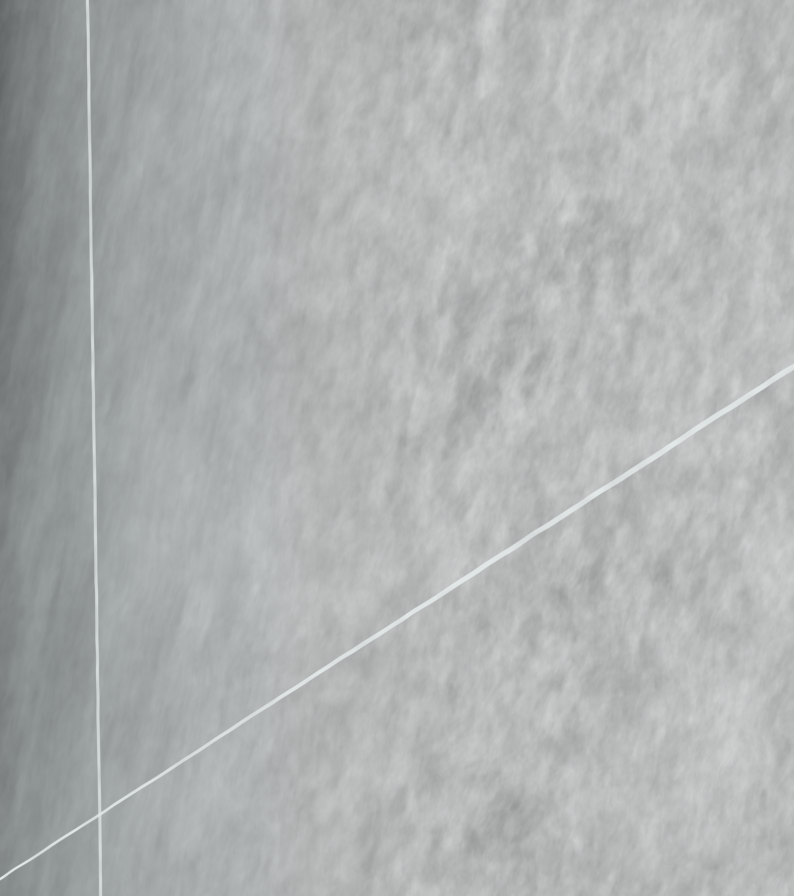
Write a WebGL 2 fragment shader that draws this texture.

```glsl
#version 300 es
precision highp float;

uniform vec2 u_resolution;
out vec4 outColor;

// Tones
const float STONE_LIGHT = 0.735;
const float WIDE_SHADE = 0.17;
const float EDGE_SHADE = 0.14;
const vec3 WARM_TINT = vec3(0.993, 1.0, 1.001);
const vec3 COOL_TINT = vec3(0.965, 1.0, 1.0);
const vec3 GROUT = vec3(0.89, 0.91, 0.91);

// Texture strengths
const float STREAK_SLANT = 0.2;
const float STREAK_GAIN = 0.10;
const float MOTTLE_GAIN = 0.17;
const float GRAIN_GAIN = 0.07;
const float CLOUD_GAIN = 0.07;

// Joints, in units of the canvas height
const vec2 UPRIGHT_LOW = vec2(0.1125, 0.0);
const vec2 UPRIGHT_HIGH = vec2(0.0977, 1.0);
const vec2 SLOPE_LEFT = vec2(0.0, 0.0195);
const vec2 SLOPE_RIGHT = vec2(0.886, 0.591);

float hash(vec2 p) {
    vec3 q = fract(vec3(p.xyx) * 0.1031);
    q += dot(q, q.yzx + 33.33);
    return fract((q.x + q.y) * q.z);
}

float noise(vec2 p) {
    vec2 cell = floor(p), f = fract(p);
    f = f * f * f * (f * (f * 6.0 - 15.0) + 10.0);
    return mix(mix(hash(cell), hash(cell + vec2(1, 0)), f.x),
               mix(hash(cell + vec2(0, 1)), hash(cell + vec2(1, 1)), f.x), f.y);
}

// Fractal sum centred on zero
float fbm(vec2 p) {
    float sum = 0.0, gain = 0.5;
    for (int i = 0; i < 4; i++) {
        sum += gain * (noise(p) - 0.5);
        p = mat2(0.8, 0.6, -0.6, 0.8) * p * 2.03 + 17.3;
        gain *= 0.55;
    }
    return sum;
}

// Signed distance to the infinite line through a and b
float lineSide(vec2 p, vec2 a, vec2 b) {
    vec2 dir = normalize(b - a);
    return dot(p - a, vec2(-dir.y, dir.x));
}

float blob(vec2 p, vec2 centre, vec2 size) {
    vec2 d = (p - centre) / size;
    return exp(-dot(d, d));
}

float band(float x, float centre, float width) {
    float d = (x - centre) / width;
    return exp(-d * d);
}

float joint(float dist, float halfWidth) {
    float soft = 0.8 / u_resolution.y;
    return 1.0 - smoothstep(halfWidth - soft, halfWidth + soft, abs(dist));
}

// Broad light falling off toward the left and the upper corner
float lighting(vec2 p) {
    float wide = WIDE_SHADE * exp(-p.x / 0.2);
    float edge = EDGE_SHADE * exp(-p.x / 0.075) * mix(0.2, 1.0, smoothstep(0.1, 1.0, p.y));
    return STONE_LIGHT - wide - edge;
}

// Slanted streaks on the left blending into mottling on the right
float stone(vec2 p, float seed) {
    vec2 q = vec2(p.x - STREAK_SLANT * p.y, p.y);
    vec2 warp = 0.012 * vec2(fbm(p * 14.0 + seed), fbm(p * 14.0 + seed + 41.0));
    vec2 s = q + warp + seed;
    float rough = smoothstep(0.1, 0.6, p.x);

    float streak = fbm(s * vec2(60.0, 7.0)) + 0.5 * fbm(s * vec2(125.0, 22.0) + 9.0);
    float mottle = fbm(s * vec2(52.0, 30.0) + 5.0);
    float grain = fbm(s * vec2(130.0, 75.0) + 23.0);
    float cloud = fbm(q * vec2(9.0, 5.0) + seed);

    float tone = STREAK_GAIN * mix(0.75, 0.45, rough) * streak;
    tone += MOTTLE_GAIN * mix(0.22, 0.85, rough) * mottle;
    tone += GRAIN_GAIN * mix(0.5, 1.1, rough) * grain + CLOUD_GAIN * cloud;

    // Pale veins
    float broken = smoothstep(0.35, 0.75, noise(s * vec2(70.0, 13.0)));
    tone += 0.06 * broken * band(q.x, 0.355, 0.02) * smoothstep(0.3, 0.5, p.y);
    tone += 0.03 * band(q.x, 0.11, 0.014) * smoothstep(0.35, 0.6, p.y);
    tone += 0.04 * broken * band(q.x, 0.446, 0.012) * smoothstep(0.75, 0.95, p.y);

    // Darker worn patches
    float worn = blob(p, vec2(0.67, 0.73), vec2(0.06, 0.09)) + blob(p, vec2(0.56, 0.59), vec2(0.08));
    worn += blob(p, vec2(0.55, 0.09), vec2(0.07)) + 0.7 * blob(p, vec2(0.65, 0.33), vec2(0.09, 0.1));
    return tone - worn * (0.022 - 0.1 * mottle);
}

void main() {
    vec2 p = gl_FragCoord.xy / u_resolution.y;
    float upright = lineSide(p, UPRIGHT_LOW, UPRIGHT_HIGH);
    float slope = lineSide(p, SLOPE_LEFT, SLOPE_RIGHT);

    // Each tile takes its own piece of stone
    float seed = 3.7 * step(0.0, upright) + 7.1 * step(slope, 0.0);
    float tone = lighting(p) + stone(p, seed);
    vec3 color = tone * mix(COOL_TINT, WARM_TINT, smoothstep(0.0, 0.45, p.x));

    // Pale joints, the sloping one widening to the right
    float wobble = 0.0012 * (noise(p * 45.0) - 0.5);
    float fade = 0.75 + 0.25 * noise(p * 60.0);
    color = mix(color, GROUT, 0.85 * fade * joint(upright + 0.5 * wobble, 0.0017));
    float slopeWidth = mix(0.0014, 0.0031, smoothstep(0.0, 0.75, p.x));
    color = mix(color, GROUT, fade * joint(slope + wobble, slopeWidth));
    outColor = vec4(color, 1.0);
}
```
